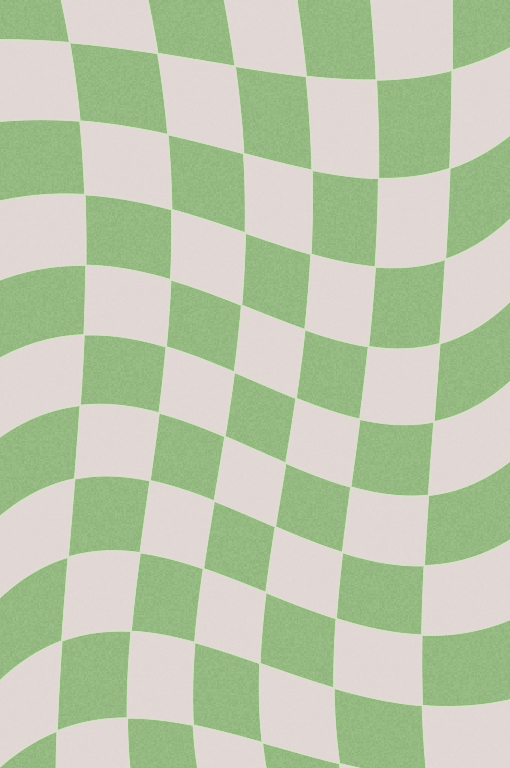
Give the GLSL for this pattern, as a WebGL 2 fragment shader.

```glsl
#version 300 es
precision highp float;
// Warped checkerboard in sage green and warm off-white, with pale seams.
// Six column curves and ten row curves are quartics whose coefficients drift
// with the line index; the sign product over all curves picks the cell colour.
uniform vec2 u_resolution;
out vec4 fragColor;

float hash(vec2 cell) {
    vec3 q = fract(cell.xyx * vec3(0.1031, 0.1030, 0.0973));
    q += dot(q, q.yzx + 33.33);
    return fract((q.x + q.y) * q.z);
}

// Horizontal position of column curve at height y; m is its index from centre
float columnCurve(float m, float y) {
    float m2 = m * m;
    float c0 = 0.042 + 0.2553 * m - 0.0041 * m2 + 0.00374 * m2 * m;
    float c1 = -0.2134 - 0.0047 * m + 0.0177 * m2;
    float c2 = -0.1555 + 0.0157 * m + 0.0165 * m2;
    float c3 = 0.1559 - 0.0035 * m - 0.0134 * m2;
    float c4 = 0.0787 + 0.0039 * m - 0.0106 * m2;
    return c0 + y * (c1 + y * (c2 + y * (c3 + y * c4)));
}

// Vertical position of row curve at x; n is its index from centre
float rowCurve(float n, float x) {
    float n2 = n * n, n3 = n2 * n;
    float c0 = 0.082 + 0.1784 * n - 0.00135 * n2 + 0.00078 * n3;
    float c1 = 0.2917 + 0.007 * n - 0.0073 * n2 + 0.0001 * n3;
    float c3 = -0.2604 - 0.006 * n + 0.0065 * n2 - 0.0001 * n3;
    float rim = -0.0156 + 0.0273 * n + 0.0013 * n2 - 0.0005 * n3;
    float c2 = (0.0458 * n - rim) / 3.0;
    float c4 = rim - c2;
    return c0 + x * (c1 + x * (c2 + x * (c3 + x * c4)));
}

// Signed distance to a curve, in fractions of the canvas height
float curveDistance(float d) {
    return d / max(length(vec2(dFdx(d), dFdy(d))), 1e-6) / u_resolution.y;
}

void main() {
    // Canvas spans -1 to 1 on both axes, with y pointing down
    vec2 p = 2.0 * gl_FragCoord.xy / u_resolution - 1.0;
    p.y = -p.y;
    float pixel = 1.0 / u_resolution.y;

    // Alternate the sign across every curve and track the nearest seam
    float parity = 1.0;
    float seam = 1.0;
    for (int i = 0; i < 6; i++) {
        float d = curveDistance(p.x - columnCurve(float(i) - 2.5, p.y));
        parity *= clamp(2.0 * d / pixel, -1.0, 1.0);
        seam = min(seam, abs(d));
    }
    for (int j = 0; j < 10; j++) {
        float d = curveDistance(p.y - rowCurve(float(j) - 4.5, p.x));
        parity *= clamp(2.0 * d / pixel, -1.0, 1.0);
        seam = min(seam, abs(d));
    }
    float greenMask = 0.5 + 0.5 * parity;

    // Fine print grain, stronger on the green cells
    float grain = hash(floor(gl_FragCoord.xy * pixel * 512.0)) - 0.5;
    vec3 cream = vec3(0.882, 0.843, 0.831) + 0.010 * grain;
    vec3 green = vec3(0.580, 0.727, 0.508) + 0.045 * grain;
    vec3 color = mix(cream, green, greenMask);

    // Pale seam between cells
    float line = 1.0 - smoothstep(-0.5 * pixel, 0.5 * pixel, seam - 0.001);
    color = mix(color, vec3(0.85, 0.89, 0.79), 0.9 * line);
    fragColor = vec4(color, 1.0);
}
```
